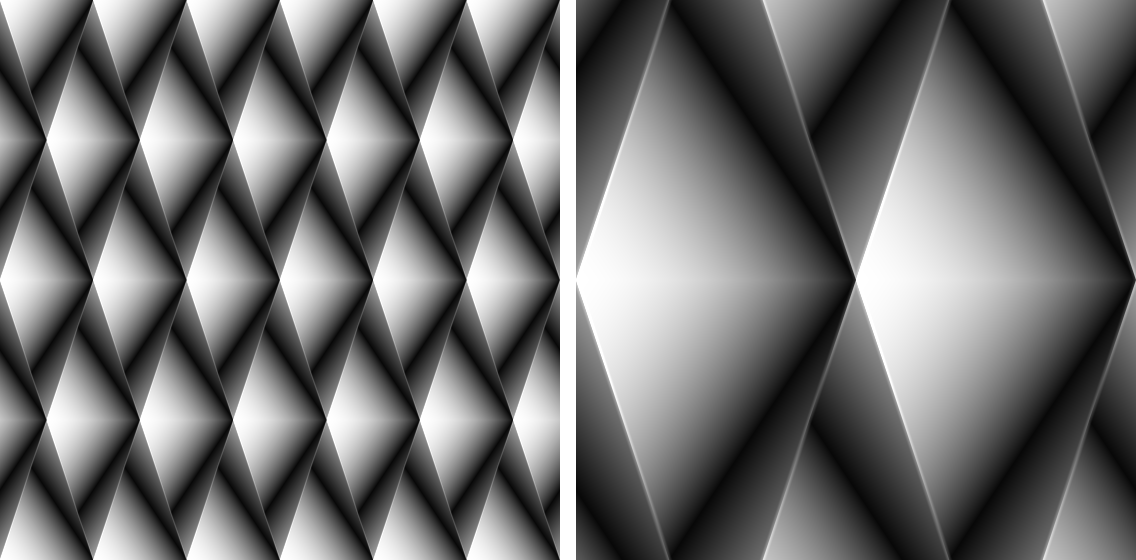
Left: the whole. Right: its middle third, enlarged.
Write a WebGL 2 fragment shader that draws this pattern.

```glsl
#version 300 es
precision highp float;
// Staggered grey rhombic scales, each a shaded kite with folded dark slivers.

#define COLUMNS 6.0        // scales across
#define ROWS 4.0           // staggered rows, must be even
#define FACE_CURVE 2.0     // how long the lit face stays white
#define FACE_GAMMA 0.9     // softness of the face shadow
#define CREASE_GREY 0.03   // darkest value, along the fold
#define FOLD_GREY 0.64     // lightest value of a folded sliver
#define RIM_WIDTH 0.0022   // thin light edge, in canvas units
#define RIM_LIGHT 0.15

uniform vec2 u_resolution;
out vec4 fragColor;

// Grey of one scale: q.x runs 0..1 from left to right tip,
// q.y is the distance from the horizontal axis, 0..1.
float scaleShade(vec2 q) {
    float fold = q.x + q.y;  // the dark crease lies at 1
    float faceLight = 1.0 - pow(clamp(fold, 0.0, 1.0), FACE_CURVE);
    float face = mix(CREASE_GREY, 1.0, pow(faceLight, FACE_GAMMA));
    float sliver = mix(CREASE_GREY, FOLD_GREY, clamp(2.0 * (fold - 1.0), 0.0, 1.0));
    return fold < 1.0 ? face : sliver;
}

void main() {
    vec2 uv = gl_FragCoord.xy / u_resolution;
    float pixel = 1.0 / min(u_resolution.x, u_resolution.y);
    vec2 p = uv * vec2(COLUMNS, ROWS);

    // Local coordinates in the even rows and in the half-shifted odd rows
    vec2 even = vec2(fract(p.x), abs(mod(p.y + 1.0, 2.0) - 1.0));
    vec2 odd = vec2(fract(p.x + 0.5), 1.0 - even.y);

    // Signed distance to the rhombus edge, positive inside the even scales
    float edge = 1.0 - abs(2.0 * even.x - 1.0) - even.y;
    edge /= length(vec2(2.0 * COLUMNS, ROWS));

    float insideEven = smoothstep(-0.7 * pixel, 0.7 * pixel, edge);
    float grey = mix(scaleShade(odd), scaleShade(even), insideEven);

    // Light rim along all rhombus edges
    float rim = 1.0 - smoothstep(0.0, max(RIM_WIDTH, pixel), abs(edge));
    grey += RIM_LIGHT * rim;

    fragColor = vec4(vec3(clamp(grey, 0.0, 1.0)), 1.0);
}
```
